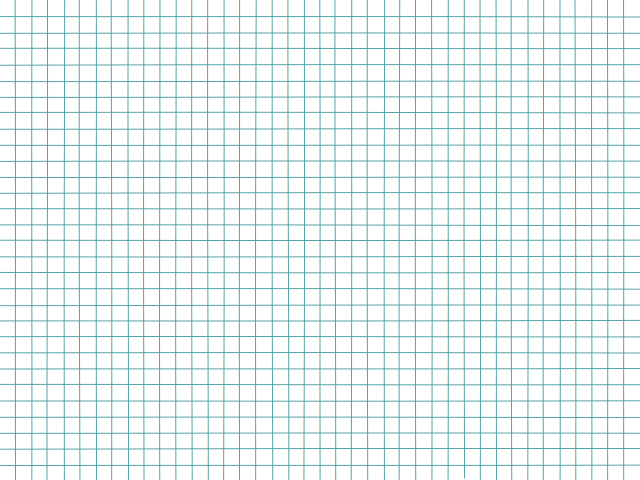
Give the GLSL for this pattern, as a Shadertoy shader.

```glsl
// Teal hand-ruled graph paper: 40 by 30 square cells on white, lines slightly uneven.

float hash(float n) {
    return fract(sin(n * 127.1 + 11.7) * 43758.5453);
}

// Coverage of the ruled line nearest to "across", at distance "along" it.
// All lengths are in cells; "span" holds the cell counts across and along.
float ruledLine(float across, float along, vec2 span, float shift, float seed, float pixel) {
    float index = round(across - shift);

    // Each line has its own small offset, tilt and bow
    float t = along / span.y - 0.5;
    float offset = (hash(index + seed) - 0.5) * 0.07;
    float tilt = (hash(index + seed + 57.0) - 0.5) * 0.09 * t;
    float bow = sin(t * 5.0 + 6.283 * hash(index + seed + 91.0)) * 0.012;
    float d = abs(across - index - shift - offset - tilt - bow);

    // Box-filtered stroke, with no line on the paper's border
    float width = 0.06;
    float ink = clamp(0.5 * (width + pixel) - d, 0.0, min(width, pixel)) / pixel;
    return ink * step(0.5, index) * step(index, span.x - 0.5);
}

void mainImage(out vec4 fragColor, in vec2 fragCoord) {
    // Cell coordinates, measured from the top left
    float pixel = 30.0 / iResolution.y;
    vec2 p = vec2(fragCoord.x, iResolution.y - fragCoord.y) * pixel;
    vec2 cells = vec2(30.0 * iResolution.x / iResolution.y, 30.0);

    float vertical = ruledLine(p.x, p.y, cells.xy, -0.01, 3.0, pixel);
    float horizontal = ruledLine(p.y, p.x, cells.yx, 0.055, 210.0, pixel);

    // One vertical stroke stops just short of the bottom edge
    float shortStroke = step(abs(p.x - 29.0), 0.5);
    vertical *= 1.0 - shortStroke * smoothstep(-pixel, pixel, p.y - cells.y + 0.1);

    // Teal ink over white paper
    vec3 paper = vec3(1.0);
    vec3 teal = vec3(0.30, 0.63, 0.63);
    float ink = 1.0 - (1.0 - vertical) * (1.0 - horizontal);
    fragColor = vec4(mix(paper, teal, ink), 1.0);
}
```
